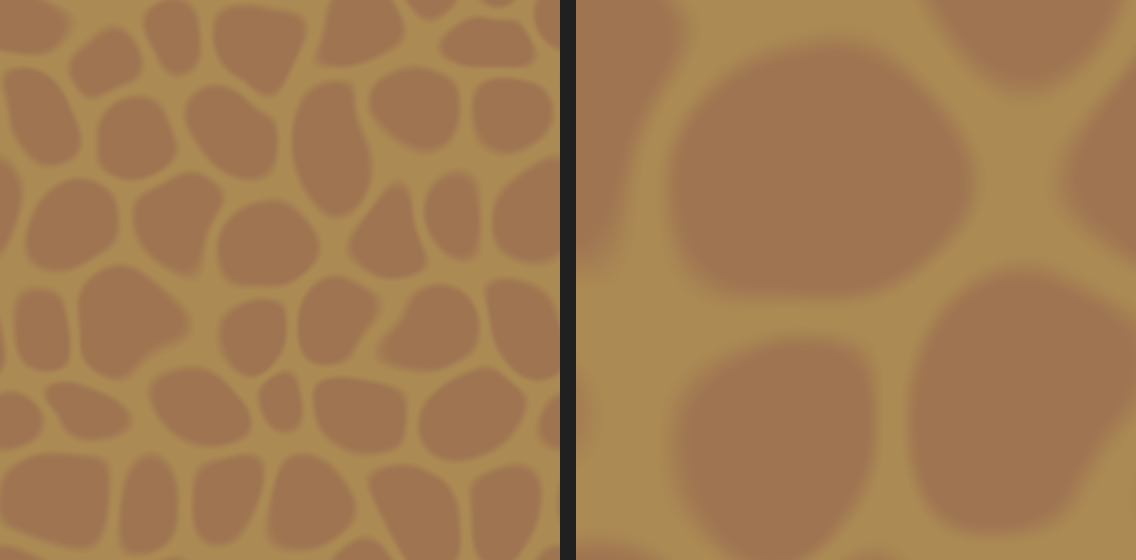
Left: the whole. Right: its middle third, enlarged.
Reproduce this pattern procedurally as a three.js fragment shader.

```glsl
varying vec2 vUv;

#define GROUND vec3(0.672, 0.544, 0.326)
#define PATCH vec3(0.624, 0.455, 0.319)
#define CELLS 6.0        // patches across the tile, even
#define JITTER 0.58      // scatter of the patch centres, in cells
#define HALF_LENGTH 0.22 // longest half spine of a patch, in cells
#define ROUNDING 12.0    // higher gives sharper patch corners
#define INSET 0.055      // half gap between patches, in cells
#define SOFTNESS 0.05    // half width of the blurred edge, in cells
#define WARP_REPEATS 5.0
#define WARP_AMOUNT 0.42
#define SEED 17.0

vec3 hash3(vec2 p) {
  vec3 q = fract((p.xyx + SEED) * vec3(0.1031, 0.1030, 0.0973));
  q += dot(q, q.yxz + 33.33);
  return fract((q.xxy + q.yzz) * q.zyx);
}

vec2 wrapCell(vec2 cell, float period) {
  return floor(mod(cell + 0.5, period));
}

// Smooth vector noise that repeats after a whole number of cells
vec2 wrappedNoise(vec2 p, float period) {
  vec2 cell = floor(p);
  vec2 f = p - cell;
  vec2 u = f * f * f * (f * (f * 6.0 - 15.0) + 10.0);
  vec2 a = hash3(wrapCell(cell, period) + 50.0).xy;
  vec2 b = hash3(wrapCell(cell + vec2(1.0, 0.0), period) + 50.0).xy;
  vec2 c = hash3(wrapCell(cell + vec2(0.0, 1.0), period) + 50.0).xy;
  vec2 d = hash3(wrapCell(cell + 1.0, period) + 50.0).xy;
  return mix(mix(a, b, u.x), mix(c, d, u.x), u.y) - 0.5;
}

// Distance to the spine, a short segment at a random angle
float spineDistance(vec2 p, vec2 cell) {
  vec2 id = wrapCell(cell, CELLS);
  vec3 rnd = hash3(id);
  vec3 shape = hash3(id + 91.0);
  vec2 centre = cell + 0.5 + (rnd.xy - 0.5) * JITTER;
  centre.x += 0.5 * mod(id.y, 2.0);
  float angle = 3.14159 * rnd.z;
  vec2 axis = vec2(cos(angle), sin(angle));
  float reach = HALF_LENGTH * sqrt(shape.x);
  vec2 q = p - centre;
  return length(q - axis * clamp(dot(q, axis), -reach, reach));
}

// Rounded distance inward from the border shared with all neighbours
float patchDepth(vec2 p) {
  vec2 base = floor(p);
  float nearest = 10.0;
  float total = 0.0;
  for (int j = -2; j <= 2; j++) {
    for (int i = -2; i <= 2; i++) {
      float d = spineDistance(p, base + vec2(float(i), float(j)));
      nearest = min(nearest, d);
      total += exp(-0.5 * ROUNDING * d);
    }
  }
  float others = total * exp(0.5 * ROUNDING * nearest) - 1.0;
  return -log(max(others, 0.00001)) / ROUNDING;
}

void main() {
  // Bend the layout so that the patches curve
  vec2 warp = wrappedNoise(vUv * WARP_REPEATS, WARP_REPEATS);
  float depth = patchDepth(vUv * CELLS + WARP_AMOUNT * warp);

  float cover = smoothstep(INSET - SOFTNESS, INSET + SOFTNESS, depth);
  gl_FragColor = vec4(mix(GROUND, PATCH, cover), 1.0);
}
```
